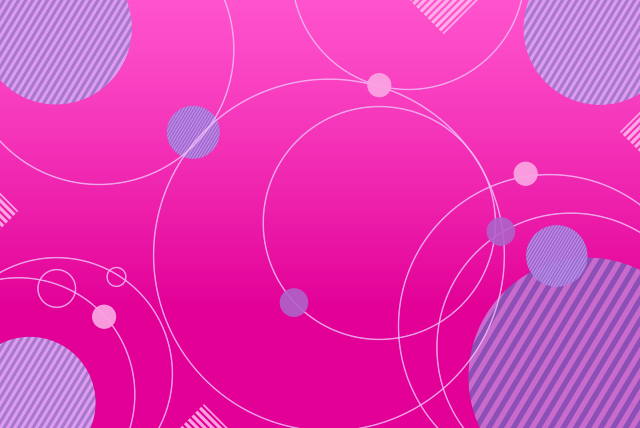
This background is drawn by a Shadertoy shader. Its source:

```glsl
// Magenta gradient with thin rings, striped discs, small dots and striped
// diamonds at the borders. Each group is a short list of shapes drawn in a
// loop from signed distances; lengths are in canvas heights.

const vec3 RINGS[10] = vec3[10](   // centre, radius
    vec3(0.232, 0.885, 0.316), vec3(0.957, 1.064, 0.273),
    vec3(0.771, 0.404, 0.411), vec3(0.889, 0.479, 0.272),
    vec3(1.288, 0.238, 0.354), vec3(1.338, 0.188, 0.314),
    vec3(0.133, 0.127, 0.271), vec3(0.043, 0.078, 0.273),
    vec3(0.133, 0.326, 0.044), vec3(0.273, 0.353, 0.022));

const vec4 DISCS[6] = vec4[6](     // centre, radius, stripe period
    vec4(0.131, 0.934, 0.178, 0.0145), vec4(1.406, 0.934, 0.179, 0.0145),
    vec4(0.070, 0.059, 0.154, 0.0145), vec4(1.377, 0.119, 0.279, 0.0250),
    vec4(0.453, 0.691, 0.062, 0.0060), vec4(1.305, 0.402, 0.072, 0.0062));

const vec3 DOTS[5] = vec3[5](      // centre, radius
    vec3(0.889, 0.801, 0.0283), vec3(1.232, 0.594, 0.0283),
    vec3(0.244, 0.260, 0.0283), vec3(0.689, 0.293, 0.0335),
    vec3(1.174, 0.459, 0.0335));

const vec3 DIAMONDS[4] = vec3[4](  // centre, stripe slope
    vec3(1.040, 1.000, 1.0), vec3(1.533, 0.692, 1.0),
    vec3(-0.037, 0.507, -1.0), vec3(0.478, -0.024, -1.0));

// Coverage of the region where the distance is negative
float fill(float dist, float pixel) {
    return 1.0 - smoothstep(-0.6 * pixel, 0.6 * pixel, dist);
}

// Parallel bands covering the given share of each period
float stripes(float across, float period, float share, float pixel) {
    float dist = abs(fract(across / period) - 0.5) * period;
    return fill(dist - 0.5 * share * period, pixel);
}

void mainImage(out vec4 fragColor, in vec2 fragCoord) {
    vec2 p = fragCoord / iResolution.xy * vec2(1.5, 1.0);
    float pixel = 1.0 / iResolution.y;

    // Vertical background gradient, flat near the bottom
    vec3 color = mix(vec3(0.885, 0.0, 0.59), vec3(1.0, 0.325, 0.805),
                     smoothstep(0.0, 1.0, 0.5 + 0.5 * clamp((p.y - 0.28) / 0.72, 0.0, 1.0)) * 2.0 - 1.0);
    color = mix(color, mix(vec3(0.885, 0.0, 0.59), vec3(1.0, 0.325, 0.805),
                clamp((p.y - 0.28) / 0.72, 0.0, 1.0)), 0.7);

    // Diamonds hatched at 45 degrees
    for (int i = 0; i < 4; i++) {
        vec2 q = p - DIAMONDS[i].xy;
        float shape = fill((abs(q.x) + abs(q.y) - 0.08) * 0.707, pixel);
        float across = (q.y - DIAMONDS[i].z * q.x) * 0.707;
        color = mix(color, vec3(1.0, 0.74, 0.93),
                    0.85 * shape * stripes(across, 0.0125, 0.6, pixel));
    }

    // Discs with steep stripes; the coarse one is darker, fine ones bluer
    for (int i = 0; i < 6; i++) {
        vec4 disc = DISCS[i];
        vec2 q = p - disc.xy;
        vec3 light = vec3(0.87, 0.61, 0.92);
        vec3 dark = vec3(0.65, 0.47, 0.82);
        float opacity = 1.0;
        if (disc.w > 0.02) {
            light = vec3(0.79, 0.42, 0.80);
            dark = vec3(0.55, 0.31, 0.71);
        } else if (disc.w < 0.01) {
            light = vec3(0.77, 0.56, 0.90);
            dark = vec3(0.55, 0.43, 0.83);
            opacity = 0.92;
        }
        float band = stripes(dot(q, vec2(0.857, -0.515)), disc.w, 0.5, pixel);
        color = mix(color, mix(light, dark, band),
                    opacity * fill(length(q) - disc.z, pixel));
    }

    // Thin pale rings
    for (int i = 0; i < 10; i++) {
        float dist = abs(length(p - RINGS[i].xy) - RINGS[i].z);
        color = mix(color, vec3(0.94, 0.73, 0.96), 0.85 * fill(dist - 0.0017, pixel));
    }

    // Pink dots, then translucent violet ones
    for (int i = 0; i < 5; i++) {
        vec4 tint = i < 3 ? vec4(0.98, 0.63, 0.88, 0.95) : vec4(0.68, 0.39, 0.79, 0.88);
        color = mix(color, tint.rgb,
                    tint.a * fill(length(p - DOTS[i].xy) - DOTS[i].z, pixel));
    }

    fragColor = vec4(color, 1.0);
}
```
